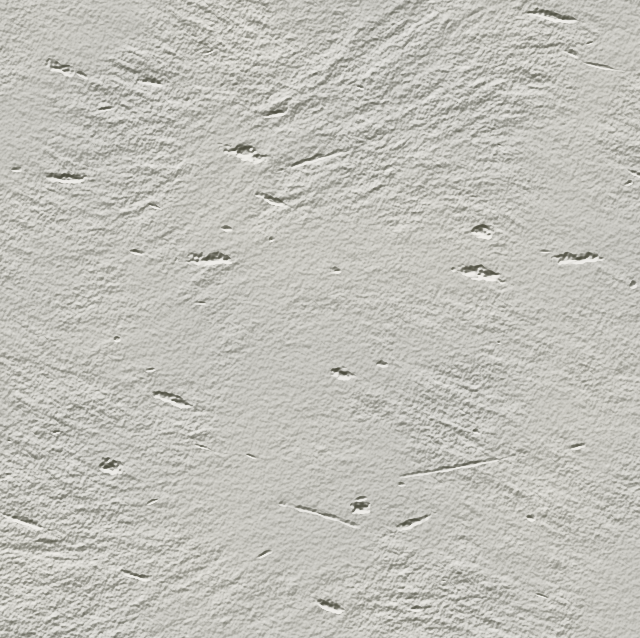
This texture is drawn by a Shadertoy shader. Its source:

```glsl
const vec3 PLASTER = vec3(0.776, 0.772, 0.748);
const vec3 HIGHLIGHT = vec3(0.935, 0.930, 0.915);
const vec3 SHADOW = vec3(0.290, 0.290, 0.235);
const vec2 LIGHT_DIR = vec2(-0.34, 0.94);
const float LIGHT_STEP = 0.0020;

vec2 hash2(vec2 cell) {
    vec3 q = fract(cell.xyx * vec3(0.1031, 0.1030, 0.0973));
    q += dot(q, q.yzx + 33.33);
    return fract((q.xx + q.yz) * q.zy);
}

vec2 rotate(vec2 v, float angle) {
    float c = cos(angle), s = sin(angle);
    return vec2(c * v.x + s * v.y, c * v.y - s * v.x);
}

float corner(vec2 cell, vec2 offset) {
    float angle = 6.2832 * hash2(cell).x;
    return dot(vec2(cos(angle), sin(angle)), offset);
}

float gradientNoise(vec2 p) {
    vec2 i = floor(p), f = p - i;
    vec2 u = f * f * f * (f * (f * 6.0 - 15.0) + 10.0);
    vec2 e = vec2(1.0, 0.0);
    float bottom = mix(corner(i, f), corner(i + e.xy, f - e.xy), u.x);
    float top = mix(corner(i + e.yx, f - e.yx), corner(i + e.xx, f - e.xx), u.x);
    return mix(bottom, top, u.y);
}

// Noise relief whose steepness does not depend on its frequency
float relief(vec2 p, vec2 frequency, float steepness) {
    return gradientNoise(p * frequency) * steepness / frequency.y;
}

// Sparse lumps on a flat ground
float crumbs(vec2 p, vec2 frequency, float steepness) {
    return max(gradientNoise(p * frequency) - 0.12, 0.0) * steepness / frequency.y;
}

// Brush marks along one direction: broad drags, fine bristles and torn crumbs
float strokes(vec2 p, float angle) {
    vec2 q = rotate(p, angle);
    float h = relief(q, vec2(9.0, 27.0), 0.26);
    h += relief(q + 3.7, vec2(22.0, 88.0), 0.40);
    return h + crumbs(q + 6.1, vec2(38.0, 74.0), 0.85);
}

// Scattered ragged hollows, one candidate per grid cell
float hollows(vec2 p, float cells, vec2 size, float chance, float steepness, float seed) {
    vec2 home = floor(p * cells);
    float ragged = 0.75 * gradientNoise(p * vec2(48.0, 80.0) + seed);
    ragged += 0.40 * gradientNoise(p * 150.0 + seed);
    float depth = 0.0;
    for (int y = -1; y <= 1; y++)
    for (int x = -1; x <= 1; x++) {
        vec2 cell = home + vec2(x, y);
        vec2 place = hash2(cell + seed);
        vec2 kind = hash2(cell + seed + 71.0);
        if (kind.x > chance) continue;
        vec2 d = rotate(p - (cell + place) / cells, (kind.y - 0.5) * 0.9);
        d.y += (place.x - 0.5) * 3.0 * d.x * d.x;
        // A gentle shaded wall above, a short lit lip below
        d.y *= d.y < 0.0 ? 1.8 : 1.0;
        vec2 extent = size * mix(vec2(0.45), vec2(1.25, 1.15), place.yx);
        float reach = length(d / extent) + ragged;
        depth = max(depth, extent.y * steepness * smoothstep(1.15, 0.0, reach));
    }
    return depth;
}

// Smooth trowelled patches are low, coarse patches are high
float roughness(vec2 p) {
    float patches = gradientNoise(p * 2.6 + 4.3) + 0.6 * gradientNoise(p * 7.0 + 9.1);
    patches += 0.4 * gradientNoise(p * 19.0 + 2.7);
    return mix(0.20, 1.45, smoothstep(-0.42, 0.50, patches));
}

float surfaceHeight(vec2 p, float rough, float sweep) {
    // Strokes cross from rising to level to falling
    vec2 flow = p + 0.02 * gradientNoise(p * 4.0 + 17.0);
    float rising = strokes(flow, 0.50);
    float level = strokes(flow + 5.0, -0.02);
    float falling = strokes(flow + 9.0, -0.48);
    float h = mix(level, rising, smoothstep(0.02, 0.22, sweep));
    h = mix(h, falling, smoothstep(-0.02, -0.22, sweep)) * rough;

    // Sandy grain stays faintly visible on the smooth patches
    float sand = relief(rotate(p, 0.4) + 8.2, vec2(115.0, 140.0), 0.48);
    sand += relief(rotate(p, 1.1) + 5.9, vec2(215.0, 230.0), 0.52);
    sand += crumbs(rotate(p, -0.3) + 1.3, vec2(95.0, 125.0), 0.75);
    h += sand * mix(0.32, 1.0, rough);

    // Gouges, pinholes and long scratches
    h -= hollows(p, 5.0, vec2(0.032, 0.012), 0.58, 3.2, 11.0);
    h -= hollows(p, 13.0, vec2(0.010, 0.006), 0.24, 2.8, 37.0);
    h -= hollows(p, 3.4, vec2(0.075, 0.006), 0.40, 2.2, 53.0);
    return h;
}

// Shadows deepen and highlights saturate with the slope toward the light
vec3 shade(float slope) {
    float dark = 1.0 - exp(0.50 * min(slope, 0.0));
    float bright = 1.0 - exp(-0.80 * max(slope, 0.0));
    return mix(mix(PLASTER, SHADOW, dark), HIGHLIGHT, bright);
}

void mainImage(out vec4 fragColor, in vec2 fragCoord) {
    vec2 p = fragCoord / iResolution.y;
    float rough = roughness(p);
    float sweep = gradientNoise(p * 2.1 + 13.7);
    vec2 halfStep = 0.5 * LIGHT_STEP * LIGHT_DIR;
    float rise = surfaceHeight(p - halfStep, rough, sweep);
    rise -= surfaceHeight(p + halfStep, rough, sweep);
    vec3 color = shade(rise / LIGHT_STEP);

    // Faint warm and cool stains
    color += vec3(0.022, 0.020, 0.016) * gradientNoise(p * 4.1 + 29.0);
    fragColor = vec4(color, 1.0);
}
```
